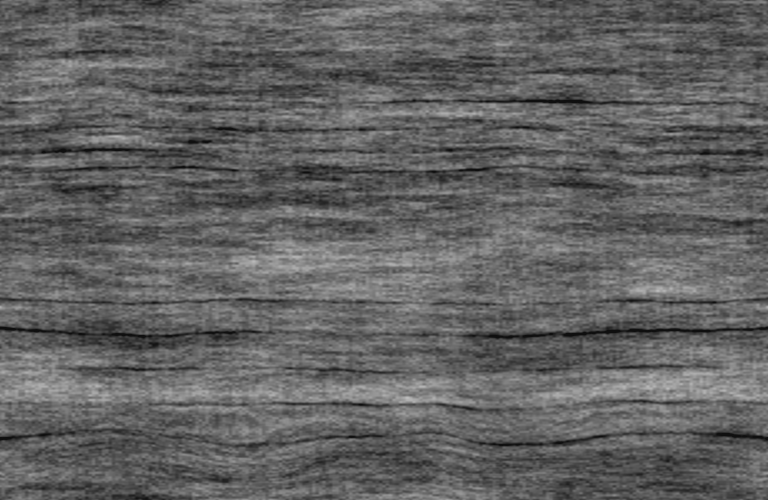
Reproduce this texture procedurally as a Shadertoy shader.

```glsl
#define BASE_GREY 0.395
#define MOTTLE 0.085
#define GRAIN 0.092
#define SPECKLE 0.085
#define DASH_DARKNESS 0.15
#define VEIN_DARKNESS 0.21
#define VEIN_WIDTH 0.0034
#define VEIN_COUNT 9
#define WAVE_HEIGHT 0.032

float hash(vec2 p) {
    return fract(sin(dot(p, vec2(127.1, 311.7))) * 43758.55);
}

// Value noise from -1 to 1 that wraps over the unit square
float noise(vec2 uv, vec2 cells, float seed) {
    vec2 p = uv * cells;
    vec2 i = floor(p);
    vec2 f = p - i;
    f = f * f * (3.0 - 2.0 * f);
    vec2 a = mod(i, cells) + seed;
    vec2 b = mod(i + 1.0, cells) + seed;
    float low = mix(hash(a), hash(vec2(b.x, a.y)), f.x);
    float high = mix(hash(vec2(a.x, b.y)), hash(b), f.x);
    return 2.0 * mix(low, high, f.y) - 1.0;
}

// Signed distance on a wrapping axis
float wrapDistance(float y, float center) {
    return fract(y - center + 0.5) - 0.5;
}

float band(float y, float center, float width) {
    float d = wrapDistance(y, center) / width;
    return exp(-d * d);
}

// Bends the fibres, most strongly around the low wavy vein
float bend(vec2 uv) {
    float wave = noise(uv, vec2(6.0, 3.0), 11.0) + 0.3 * noise(uv, vec2(14.0, 5.0), 23.0);
    return wave * (0.006 + WAVE_HEIGHT * band(uv.y, 0.12, 0.07));
}

// Broad light and dark layers
float layers(float y) {
    return 0.12 * band(y, 0.21, 0.055)
         + 0.065 * band(y, 0.45, 0.09)
         - 0.06 * band(y, 0.32, 0.022)
         + 0.04 * band(y, 0.79, 0.03)
         - 0.04 * band(y, 0.03, 0.06)
         - 0.02 * band(y, 0.92, 0.06);
}

// Long dark veins: wide spacing below, a tighter group above
float veins(vec2 uv) {
    float dark = 0.0;
    for (int i = 0; i < VEIN_COUNT; i++) {
        float k = float(i);
        float seed = 31.0 + 7.0 * k;
        float center = i < 5 ? 0.13 + 0.068 * k : 0.655 + 0.045 * (k - 5.0);
        center += 0.012 * (hash(vec2(k, 5.0)) - 0.5);
        center += 0.004 * noise(vec2(uv.x, 0.0), vec2(9.0, 1.0), seed);
        center += 0.0016 * noise(vec2(uv.x, 0.0), vec2(50.0, 1.0), seed);
        float d = wrapDistance(uv.y, center);
        float strength = 0.7 + 0.5 * noise(vec2(uv.x, 0.0), vec2(7.0, 1.0), seed + 3.0)
                       + 0.25 * noise(vec2(uv.x, 0.0), vec2(70.0, 1.0), seed + 5.0);
        float core = exp(-d * d / (VEIN_WIDTH * VEIN_WIDTH));
        float shade = exp(-abs(d) / (d < 0.0 ? 0.014 : 0.005));
        dark += max(strength, 0.1) * (core + 0.25 * shade);
    }
    return dark;
}

void mainImage(out vec4 fragColor, in vec2 fragCoord) {
    vec2 uv = fragCoord / iResolution.xy;
    vec2 fibre = vec2(uv.x, uv.y + bend(uv));

    // Rough upper wood, smoother lower wood
    float rough = band(uv.y, 0.74, 0.24);

    float grey = BASE_GREY + layers(fibre.y);

    // Cloudy stains
    grey += MOTTLE * (0.7 * noise(fibre, vec2(6.0, 15.0), 41.0)
                    + 0.7 * noise(fibre, vec2(15.0, 32.0), 47.0));

    // Fibres of three lengths
    float grain = noise(fibre, vec2(7.0, 84.0), 53.0)
                + noise(fibre, vec2(24.0, 140.0), 59.0)
                + 0.9 * noise(fibre, vec2(85.0, 210.0), 61.0);
    grey += GRAIN * grain * (0.75 + 0.3 * rough);

    // Fine pores
    grey += SPECKLE * noise(uv, vec2(230.0, 220.0), 67.0);

    // Short dark cracks
    float dash = smoothstep(0.35, 0.9, noise(fibre, vec2(8.0, 70.0), 71.0));
    grey -= DASH_DARKNESS * dash * rough;

    grey -= VEIN_DARKNESS * veins(fibre);
    fragColor = vec4(vec3(clamp(grey, 0.06, 0.8)), 1.0);
}
```
